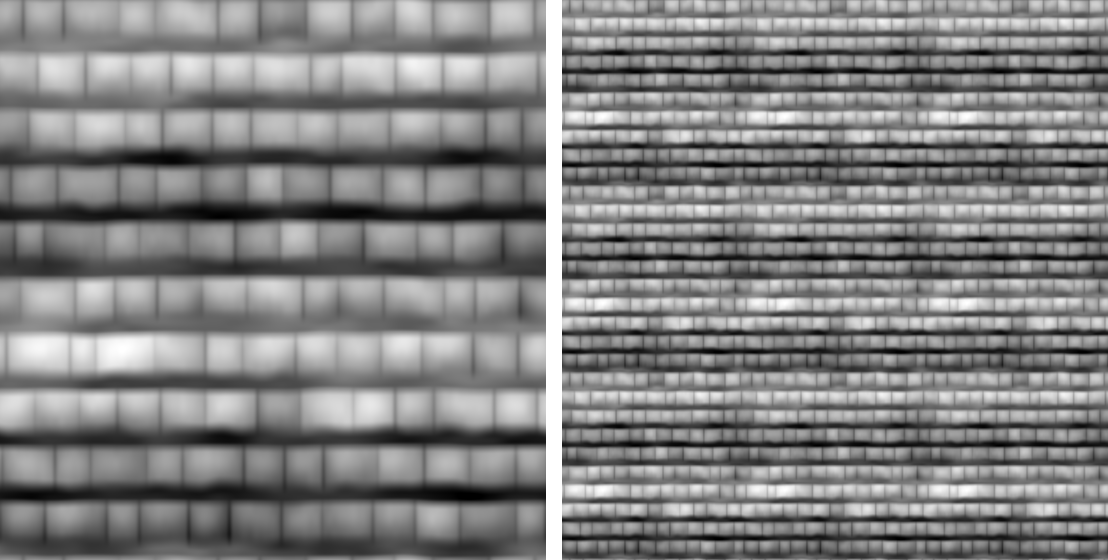
Left: one tile. Right: repeated 3 by 3.
Write a Shadertoy shader that draws this texture map.

```glsl
// Height map of overlapping roof tiles: ten courses of twelve uneven tiles,
// each course ending in a soft ragged shadow band. Joints are jittered per
// course; tones come from wrapped hashes and noise, so the map tiles.

const float ROWS = 10.0;
const float COLS = 12.0;
const float ROW_SHIFT = 0.13;      // part of a course cut off at the top
const float TONE_PERIOD = 5.0;     // courses per light-dark cycle
const float JOINT_JITTER = 0.45;   // in tile widths, below 1
const float JOINT_WIDTH = 0.055;
const float JOINT_DEPTH = 0.11;
const float FACE_TONE = 0.665;
const float FACE_SWING = 0.15;
const float TILE_VARIATION = 0.12;
const float BAND_TONE = 0.27;
const float BAND_SWING = 0.16;
const float BAND_PATCHES = 0.26;
const float CLOUDS = 0.32;
const float GRAIN = 0.02;
const float TAU = 6.2831853;

float hash(vec2 p) {
    return fract(sin(dot(p, vec2(127.1, 311.7))) * 43758.545);
}

// Value noise that repeats after a whole number of cells
float noise(vec2 p, vec2 period) {
    vec2 i = floor(p), f = fract(p);
    f = f * f * (3.0 - 2.0 * f);
    vec2 a = mod(i, period), b = mod(i + 1.0, period);
    return mix(mix(hash(a), hash(vec2(b.x, a.y)), f.x),
               mix(hash(vec2(a.x, b.y)), hash(b), f.x), f.y);
}

// Centred noise over the map, with whole cell counts across and down
float wrapNoise(vec2 uv, vec2 cells, float seed) {
    return noise(uv * cells + seed, cells) - 0.5;
}

float tileHash(float col, float row, float seed) {
    return hash(vec2(mod(col, COLS) + seed, row + 0.37 * seed));
}

float jointAt(float col, float row) {
    return col + JOINT_JITTER * tileHash(col, row, 3.0);
}

// Lit front of the tiles in one course; x in tile widths, v down the course
float tileFace(float x, float v, float row) {
    float col = floor(x);
    if (x < jointAt(col, row)) col -= 1.0;
    float left = jointAt(col, row), right = jointAt(col + 1.0, row);
    float u = (x - left) / (right - left);

    // Nearest joint, and tile tones blended softly across it
    float joint = x - left < right - x ? col : col + 1.0;
    float s = x - jointAt(joint, row);
    float tone = mix(tileHash(joint - 1.0, row, 17.0),
                     tileHash(joint, row, 17.0), smoothstep(-0.12, 0.12, s));
    float face = FACE_TONE + FACE_SWING * cos(TAU * (row - 1.2) / TONE_PERIOD);
    face += TILE_VARIATION * (tone - 0.5);

    // Rounded body with its light up and to the left
    float body = sin(0.5 * TAU * pow(clamp(u, 0.0, 1.0), 0.85));
    face += 0.12 * body * exp(-pow((v - 0.36) / 0.26, 2.0)) - 0.02;
    face -= 0.24 * v * v;

    // Thin crease and the soft shade around it
    float depth = JOINT_DEPTH * mix(0.2, 1.0, tileHash(joint, row, 29.0));
    face -= depth * exp(-pow(s / JOINT_WIDTH, 2.0));
    face -= 0.4 * depth * exp(-pow(s / 0.18, 2.0));
    return face;
}

// Shadow under the courses, continuous down the map
float shadowBand(vec2 uv, float t) {
    float band = BAND_TONE + BAND_SWING * cos(TAU * (t - 1.1) / TONE_PERIOD);
    band += BAND_PATCHES * wrapNoise(uv, vec2(9.0, 10.0), 5.3);
    band += 0.07 * wrapNoise(uv, vec2(26.0, 60.0), 2.6);
    return band;
}

void mainImage(out vec4 fragColor, in vec2 fragCoord) {
    vec2 uv = fragCoord / iResolution.xy;
    uv.y = 1.0 - uv.y;

    // Course number and place within it, with slightly wavy edges
    float t = uv.y * ROWS + ROW_SHIFT;
    t += 0.05 * wrapNoise(uv, vec2(14.0, 10.0), 1.7);
    float row = mod(floor(t), ROWS);
    float v = fract(t);
    float x = uv.x * COLS + hash(vec2(row, 8.0));

    // Weathering: broad clouds, mottling and faint upright streaks
    float face = tileFace(x, v, row);
    face += CLOUDS * wrapNoise(uv, vec2(7.0, 10.0), 7.4);
    face += 0.10 * wrapNoise(uv, vec2(24.0, 18.0), 3.1);
    face += GRAIN * wrapNoise(uv, vec2(90.0, 40.0), 9.8);

    // Soft top edge, ragged gradual fade into the shadow below
    float ragged = 0.08 * wrapNoise(uv, vec2(26.0, 20.0), 6.5);
    float lit = smoothstep(-0.03, 0.22, v)
              * (1.0 - smoothstep(0.64, 0.96, v + ragged));
    // Both sides of the course line meet in full shadow
    lit *= smoothstep(0.0, 0.08, v) * (1.0 - smoothstep(0.90, 1.0, v));
    float shade = mix(shadowBand(uv, t), face, lit);
    fragColor = vec4(vec3(clamp(shade, 0.0, 1.0)), 1.0);
}
```
